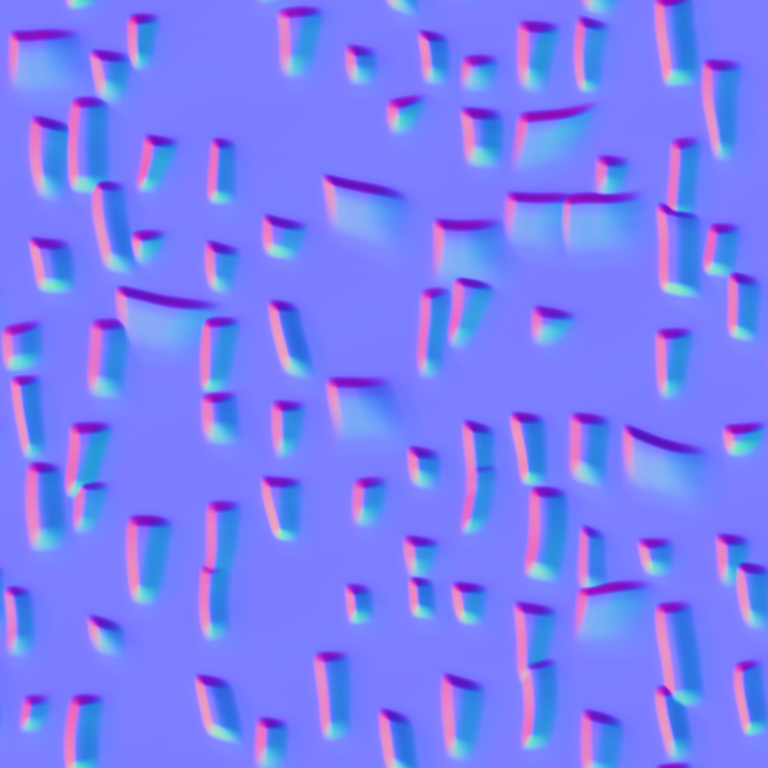
Give the GLSL for this texture map, as a Shadertoy shader.

```glsl
// Tangent-space normal map of a flat sheet with scattered, mostly upright dents.
// Each wrapped grid cell holds one skewed, tapered dent with soft walls and a faint
// halo; the dents are blended smoothly and the slope of their depth becomes colour.

const vec2 GRID = vec2(12.0, 8.0);
const float TAU = 6.2831853;

vec4 hash4(vec2 cell, float seed) {
    vec4 k = vec4(dot(cell, vec2(127.1, 311.7)), dot(cell, vec2(269.5, 183.3)),
                  dot(cell, vec2(419.2, 371.9)), dot(cell, vec2(73.7, 157.3)));
    return fract(sin(k + seed * 17.3) * 43758.55);
}

// Small bends with whole-number frequencies, so they wrap
vec2 bend(vec2 p) {
    vec2 a = vec2(sin(TAU * (4.0 * p.y + 2.0 * p.x)), sin(TAU * (4.0 * p.x - 3.0 * p.y)));
    vec2 b = vec2(sin(TAU * (9.0 * p.y - 3.0 * p.x) + 1.0), sin(TAU * (9.0 * p.x + 5.0 * p.y) + 2.0));
    return p + 0.003 * a + 0.0012 * b;
}

// Depth of one dent, p measured from its centre
float dent(vec2 p, vec4 shape, vec4 style) {
    bool wide = style.x < 0.09;
    vec2 halfSize = wide ? vec2(0.045 + 0.015 * shape.x, 0.033 + 0.01 * shape.y)
                         : vec2(0.017 + 0.009 * shape.x, 0.022 + 0.045 * shape.y);

    // Lean the sides, tilt the top, narrow one end
    p.x += (shape.z - 0.35) * 0.25 * p.y;
    p.y += (shape.w - 0.35) * 0.45 * p.x;
    float taper = 1.0 + (style.y * 0.7 - 0.1) * p.y / halfSize.y;

    float left = p.x + halfSize.x;
    float right = halfSize.x * taper - p.x;
    float top = halfSize.y - p.y;
    float bottom = p.y + halfSize.y;

    // Steep left and top walls, gentler right and bottom ones
    float softRight = wide ? 0.055 : 0.031;
    float softBottom = wide ? 0.07 : 0.016 + 0.018 * style.z;
    float walls = smoothstep(-0.001, 0.013 + 0.004 * style.z, left)
                * smoothstep(-0.003, softRight, right)
                * smoothstep(-0.001, 0.0135, top)
                * smoothstep(-0.002, softBottom, bottom);

    // Shallow dip spreading to the right and below
    float halo = smoothstep(-0.012, 0.03, left) * smoothstep(-0.028, 0.03, right)
               * smoothstep(-0.01, 0.03, top) * smoothstep(-0.026, 0.03, bottom);
    return (0.0155 + 0.004 * style.w) * walls + 0.004 * halo;
}

// Smooth maximum of the dents in the neighbouring cells
float depth(vec2 uv) {
    vec2 p = bend(uv);
    vec2 home = floor(p * GRID);
    float sum = 0.0;
    for (int j = -1; j <= 1; j++)
    for (int i = -1; i <= 1; i++) {
        vec2 cell = home + vec2(i, j);
        vec2 id = mod(cell, GRID);
        vec4 place = hash4(id, 4.0);
        if (place.z > 0.88) continue;
        vec2 centre = (cell + 0.5 + (place.xy - 0.5) * vec2(0.6, 0.75)) / GRID;
        float d = dent(p - centre, hash4(id, 2.0), hash4(id, 3.0));
        sum += d * d * d * d;
    }
    // Faint swell of the flat sheet
    float swell = sin(TAU * (3.0 * uv.x + 2.0 * uv.y)) + sin(TAU * (5.0 * uv.y - 2.0 * uv.x));
    return sqrt(sqrt(sum)) + 0.0004 * swell;
}

void mainImage(out vec4 fragColor, in vec2 fragCoord) {
    vec2 uv = fragCoord / iResolution.xy;

    // Central differences, wide enough to round the creases
    vec2 e = vec2(0.0028, 0.0);
    vec2 slope = vec2(depth(uv + e.xy) - depth(uv - e.xy),
                      depth(uv + e.yx) - depth(uv - e.yx)) / (2.0 * e.x);

    vec3 normal = normalize(vec3(slope - vec2(0.03, 0.015), 1.0));
    fragColor = vec4(normal * 0.5 + 0.5, 1.0);
}
```
